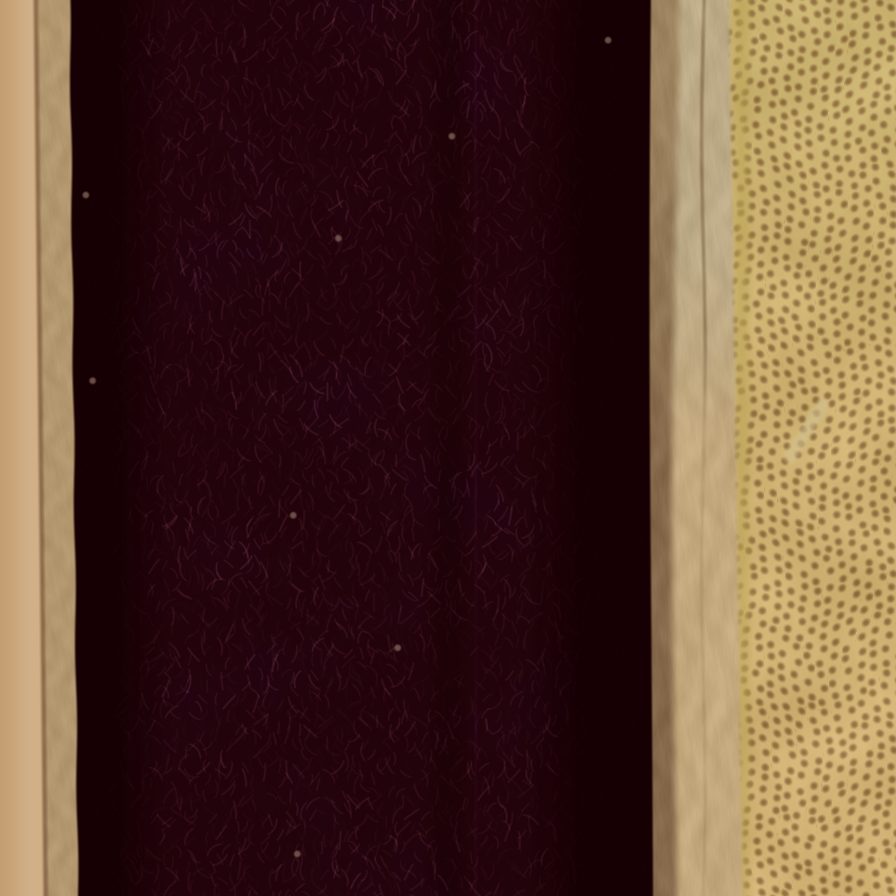
Reproduce this texture procedurally as a WebGL 1 fragment shader.

```glsl
precision highp float;
// A dark plum velvet panel between pale wooden strips, with woven yellow cloth
// at the right. Curved strands in hashed cells form the pile, cellular noise
// forms the weave, and layered sines stain and grain the wood.
uniform vec2 u_resolution;

float hash(vec2 p) {
  return fract(sin(dot(p, vec2(127.1, 311.7))) * 43758.55);
}

vec2 hash2(vec2 p) {
  return vec2(hash(p), hash(p + 37.3));
}

// Layered, rotated sines, roughly -1 to 1.
float waves(vec2 p) {
  float sum = 0.0;
  float gain = 0.5;
  for (int i = 0; i < 5; i++) {
    sum += gain * sin(p.x + 1.7 * sin(p.y)) * cos(p.y + float(i));
    p = mat2(0.8, 0.6, -0.6, 0.8) * p * 1.9 + 2.3;
    gain *= 0.6;
  }
  return sum;
}

// Distance to the nearest jittered cell centre.
float cellular(vec2 p, float jitter) {
  vec2 cell = floor(p);
  float nearest = 2.0;
  for (int j = -1; j <= 1; j++) {
    for (int i = -1; i <= 1; i++) {
      vec2 c = cell + vec2(float(i), float(j));
      vec2 centre = c + 0.5 + jitter * (hash2(c) - 0.5);
      nearest = min(nearest, length(p - centre));
    }
  }
  return nearest;
}

// Short bent hairs, one in every cell, leaning mostly upright.
float strands(vec2 p, float width) {
  vec2 cell = floor(p);
  float light = 0.0;
  for (int j = -1; j <= 1; j++) {
    for (int i = -1; i <= 1; i++) {
      vec2 c = cell + vec2(float(i), float(j));
      vec2 q = p - c - hash2(c);
      float angle = 2.0 * (hash(c + 5.1) - 0.5);
      float s = sin(angle);
      float k = cos(angle);
      q = vec2(k * q.x - s * q.y, s * q.x + k * q.y);
      q.x += 1.4 * (hash(c + 9.7) - 0.5) * q.y * q.y;
      float d = length(vec2(q.x, max(abs(q.y) - 0.45, 0.0)));
      light += (1.0 - smoothstep(0.0, width, d)) * hash(c + 2.9);
    }
  }
  return light;
}

// Sparse round dust motes.
float specks(vec2 p, float density) {
  vec2 cell = floor(p);
  vec2 centre = cell + 0.2 + 0.6 * hash2(cell + 3.0);
  float dot1 = 1.0 - smoothstep(0.03, 0.09, length(p - centre));
  return dot1 * step(1.0 - density, hash(cell + 71.0));
}

float edge(float x, float at, float soft) {
  return smoothstep(at - soft, at + soft, x);
}

float line(float x, float at, float width) {
  return 1.0 - smoothstep(0.0, width, abs(x - at));
}

float segment(vec2 p, vec2 a, vec2 b) {
  vec2 ab = b - a;
  return length(p - a - ab * clamp(dot(p - a, ab) / dot(ab, ab), 0.0, 1.0));
}

vec3 velvet(vec2 uv) {
  float body = edge(uv.x, 0.16, 0.045) * (1.0 - edge(uv.x, 0.615, 0.05));
  body *= 1.0 - 0.45 * line(uv.x, 0.50, 0.035);
  float tone = waves(uv * vec2(17.0, 13.0));
  float hairs = strands(uv * 48.0, 0.10) + 0.8 * strands(uv * 71.0 + 13.0, 0.13);
  vec3 col = mix(vec3(0.085, 0.0, 0.012), vec3(0.138, 0.012, 0.042), body);
  col += vec3(0.10, 0.065, 0.085) * hairs * (0.06 + body * (0.8 + 0.4 * tone));
  col += vec3(0.0, 0.0, 0.025) * body * max(tone, 0.0);
  col += vec3(0.05, 0.02, 0.06) * line(uv.x, 0.531, 0.003) * (0.4 + 0.3 * tone);
  return mix(col, vec3(0.50, 0.38, 0.34), 0.8 * specks(uv * 17.0, 0.045));
}

vec3 leftWood(vec2 uv) {
  float seam = mix(0.051, 0.040, uv.y);
  vec3 col = mix(vec3(0.77, 0.62, 0.45), vec3(0.82, 0.69, 0.53), edge(uv.x, 0.018, 0.02));
  col = mix(col, vec3(0.70, 0.59, 0.43), edge(uv.x, seam, 0.003));
  col = mix(col, vec3(0.48, 0.35, 0.23), 0.75 * line(uv.x, seam, 0.005));
  return col + 0.035 * edge(uv.x, seam, 0.003) * waves(uv * vec2(190.0, 65.0));
}

vec3 rightWood(vec2 uv) {
  float fold = 0.754 + 0.004 * sin(uv.y * 5.0 + 2.6);
  float seam = 0.785 + 0.002 * sin(uv.y * 13.0);
  vec3 face = mix(vec3(0.77, 0.66, 0.49), vec3(0.74, 0.67, 0.53), edge(uv.y, 0.6, 0.15));
  vec3 shade = mix(vec3(0.52, 0.41, 0.29), vec3(0.62, 0.52, 0.38), edge(uv.y, 0.7, 0.3));
  vec3 col = mix(shade, face, edge(uv.x, fold, 0.007));
  float seamFade = 0.2 + 0.5 * edge(uv.y, 0.58, 0.08);
  col = mix(col, vec3(0.53, 0.43, 0.30), seamFade * line(uv.x, seam, 0.004));
  return col + 0.04 * waves(uv * vec2(170.0, 45.0)) + 0.02 * waves(uv * vec2(60.0, 12.0));
}

vec3 cloth(vec2 uv) {
  vec2 p = uv * 70.0 + 0.3 * vec2(sin(uv.y * 31.0), sin(uv.x * 43.0));
  p.y += 0.5 * mod(floor(p.x), 2.0);
  float thread = smoothstep(0.08, 0.45, cellular(p, 0.4));
  vec3 yarn = mix(vec3(0.83, 0.70, 0.46), vec3(0.79, 0.70, 0.44), uv.y);
  vec3 col = mix(vec3(0.57, 0.44, 0.25), yarn, thread);
  col += 0.04 * waves(uv * vec2(25.0, 18.0));
  col = mix(col, vec3(0.74, 0.65, 0.34), 0.6 * line(uv.x, 0.828, 0.016));
  float scuff = segment(uv, vec2(0.882, 0.490), vec2(0.918, 0.548));
  return mix(col, vec3(0.83, 0.76, 0.57), 0.6 * (1.0 - smoothstep(0.002, 0.011, scuff)));
}

void main() {
  vec2 uv = gl_FragCoord.xy / u_resolution;
  float soft = 0.002;
  float leftEdge = mix(0.087, 0.078, uv.y) + 0.0008 * sin(uv.y * 40.0);
  float rightEdge = 0.727 + 0.002 * sin(uv.y * 4.0 + 2.0);
  float clothEdge = mix(0.829, 0.814, uv.y);

  vec3 col = mix(leftWood(uv), velvet(uv), edge(uv.x, leftEdge, soft));
  col = mix(col, rightWood(uv), edge(uv.x, rightEdge, soft));
  col = mix(col, cloth(uv), edge(uv.x, clothEdge, 0.004));
  gl_FragColor = vec4(clamp(col, 0.0, 1.0), 1.0);
}
```
